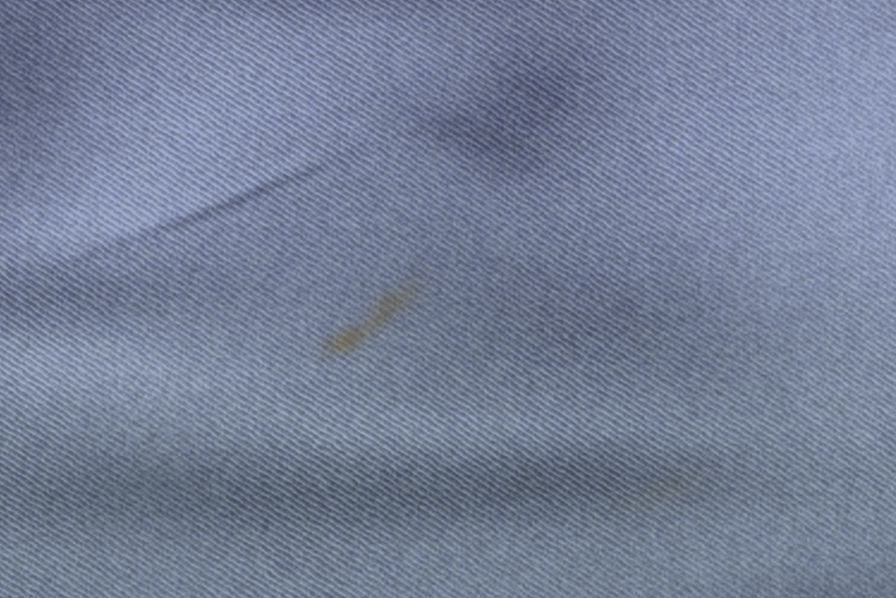
Reproduce this texture procedurally as a WebGL 2 fragment shader.

```glsl
#version 300 es
precision highp float;
// Blue-grey twill cloth with soft folds, a thin crease and a brownish stain.
// Folds are sums of soft ellipses; the weave is a warped diagonal wave
// broken into short threads by hashed value noise. Unit: canvas height.

uniform vec2 u_resolution;
out vec4 outColor;

const float TAU = 6.28319;
const float RIB_FREQUENCY = 98.0;
const float RIB_ANGLE = -0.58;
const vec3 SHADOW_BLUE = vec3(0.33, 0.36, 0.44);
const vec3 LIGHT_BLUE = vec3(0.56, 0.61, 0.715);
const vec3 STAIN_BROWN = vec3(0.43, 0.405, 0.33);

float hash(vec2 cell) {
  vec3 h = fract(cell.xyx * vec3(0.1031, 0.1030, 0.0973));
  h += dot(h, h.yzx + 33.33);
  return fract((h.x + h.y) * h.z);
}

// Smooth value noise in -1..1
float noise(vec2 p) {
  vec2 cell = floor(p);
  vec2 f = fract(p);
  f = f * f * (3.0 - 2.0 * f);
  float low = mix(hash(cell), hash(cell + vec2(1, 0)), f.x);
  float high = mix(hash(cell + vec2(0, 1)), hash(cell + vec2(1, 1)), f.x);
  return 2.0 * mix(low, high, f.y) - 1.0;
}

vec2 rotate(vec2 p, float angle) {
  float c = cos(angle), s = sin(angle);
  return vec2(c * p.x + s * p.y, c * p.y - s * p.x);
}

// Soft ellipse, 1 at its centre
float blob(vec2 p, vec2 centre, vec2 radii, float angle) {
  vec2 q = rotate(p - centre, angle) / radii;
  return exp(-dot(q, q));
}

// Broad light and shade of the folded cloth
float folds(vec2 p) {
  vec2 q = p + 0.012 * vec2(noise(p * 5.0), noise(p * 5.0 + 17.0));
  float shade = 0.0;
  // hollows
  shade -= 0.36 * blob(q, vec2(1.02, 0.47), vec2(0.34, 0.14), -0.08);
  shade -= 0.46 * blob(q, vec2(0.88, 0.185), vec2(0.46, 0.065), 0.04);
  shade -= 0.32 * blob(q, vec2(0.20, 0.17), vec2(0.36, 0.08), -0.05);
  shade -= 0.26 * blob(q, vec2(0.05, 0.50), vec2(0.34, 0.05), 0.08);
  shade -= 0.42 * blob(q, vec2(0.00, 0.88), vec2(0.17, 0.24), -0.4);
  shade -= 0.42 * blob(q, vec2(0.50, 1.02), vec2(0.36, 0.05), -0.05);
  shade -= 0.24 * blob(q, vec2(0.77, 0.78), vec2(0.14, 0.035), -0.42);
  shade -= 0.50 * blob(q, vec2(0.89, 0.83), vec2(0.15, 0.11), 0.5);
  shade -= 0.25 * blob(q, vec2(1.45, 0.00), vec2(0.30, 0.06), 0.1);
  // raised parts
  shade += 0.38 * blob(q, vec2(1.50, 0.72), vec2(0.42, 0.48), 0.0);
  shade += 0.32 * blob(q, vec2(0.32, 0.80), vec2(0.32, 0.16), 0.45);
  shade += 0.28 * blob(q, vec2(0.10, 0.62), vec2(0.22, 0.06), 0.3);
  shade += 0.32 * blob(q, vec2(0.14, 0.39), vec2(0.32, 0.07), -0.1);
  shade += 0.14 * blob(q, vec2(0.75, 0.285), vec2(0.40, 0.04), 0.0);
  return shade + 0.04 * noise(p * vec2(4.0, 9.0));
}

// Narrow crease with a lit upper lip
float crease(vec2 p) {
  vec2 q = p + vec2(0.0, 0.005 * noise(p * 6.0 + 4.0));
  float groove = blob(q, vec2(0.37, 0.655), vec2(0.21, 0.009), 0.355);
  float lip = blob(q, vec2(0.35, 0.674), vec2(0.20, 0.014), 0.355);
  return 0.14 * lip - 0.42 * groove;
}

// Diagonal ribs, broken along their length
float twill(vec2 p, float pixel) {
  vec2 q = rotate(p, RIB_ANGLE);
  float phase = q.y * RIB_FREQUENCY + 0.5 * noise(p * 3.0) + 0.14 * noise(p * 60.0);
  float wave = cos(TAU * phase) + 0.18 * cos(2.0 * TAU * phase + 0.8);
  float strength = 0.82 + 0.25 * noise(p * 4.0 + 9.0) - 0.25 * smoothstep(0.9, 1.5, p.x);
  float threads = noise(vec2(q.x * 150.0, phase * 1.6));
  float visible = 1.0 - smoothstep(0.35, 0.65, RIB_FREQUENCY * pixel);
  return visible * (0.29 * strength * wave + 0.12 * threads);
}

// Fine fibres and faint horizontal and vertical yarns
float fibres(vec2 p) {
  float yarns = noise(p * vec2(14.0, 150.0)) + noise(p * vec2(150.0, 14.0) + 31.0);
  return 0.19 * noise(p * 250.0) + 0.03 * yarns;
}

float stain(vec2 p) {
  vec2 q = p + 0.006 * vec2(noise(p * 30.0), noise(p * 30.0 + 8.0));
  float mark = 0.75 * blob(q, vec2(0.577, 0.430), vec2(0.036, 0.018), 0.35);
  mark += 0.62 * blob(q, vec2(0.648, 0.482), vec2(0.062, 0.020), 0.66);
  mark += 0.18 * blob(q, vec2(1.12, 0.18), vec2(0.07, 0.025), 0.4);
  return min(mark, 0.75);
}

void main() {
  vec2 p = gl_FragCoord.xy / u_resolution.y;
  float weave = twill(p, 1.0 / u_resolution.y) + fibres(p);
  float tone = 0.57 + folds(p) + crease(p) + weave;
  vec3 cloth = mix(SHADOW_BLUE, LIGHT_BLUE, clamp(tone, -0.25, 1.25));

  // Bluer above and in the grooves, greener grey below and on the ribs
  float lilac = smoothstep(0.1, 0.85, p.y + 0.1 * noise(p * 3.0 + 5.0)) - 0.5;
  cloth += lilac * vec3(0.006, -0.008, 0.032);
  float dye = 0.5 * noise(p * 120.0 + 60.0) - weave;
  cloth += dye * vec3(-0.006, -0.008, 0.026);

  vec3 stained = STAIN_BROWN * (1.0 + 0.3 * weave);
  outColor = vec4(mix(cloth, stained, stain(p)), 1.0);
}
```
